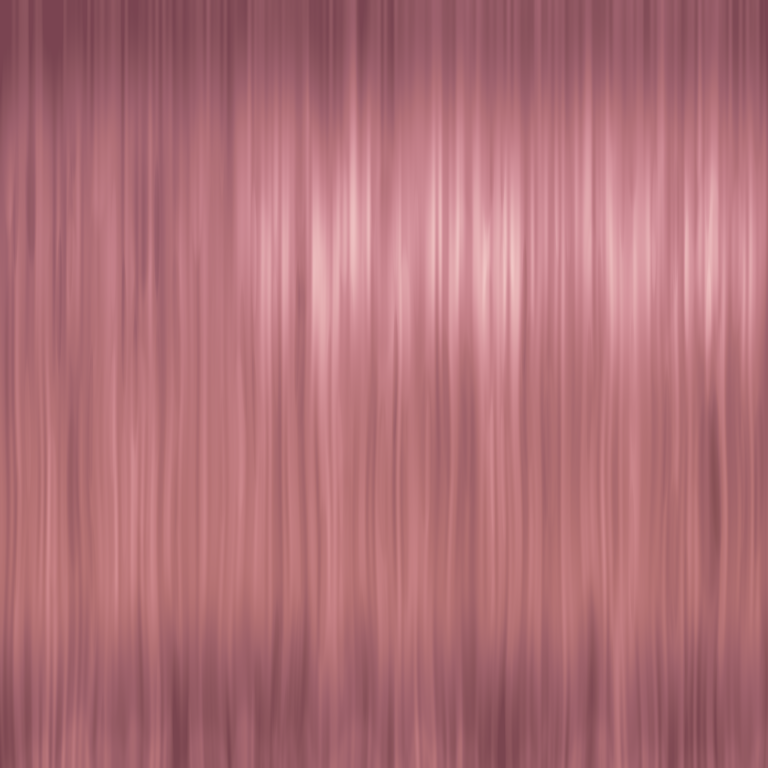
Reproduce this texture procedurally as a Shadertoy shader.

```glsl
// Glossy rose hair: fine vertical strands under a broad band of shine.
// Layered stretched noise gives strands and locks, tapered cellular lenses
// give split tufts, and the summed tone picks a colour from a rose ramp.

#define STRAND_COUNT 225.0
#define STRAND_CONTRAST 3.0
#define LOCK_CONTRAST 1.1
#define TUFT_CONTRAST 1.3
#define SHINE_HEIGHT 0.67
#define SHINE_WIDTH 0.14
#define SHINE_STRENGTH 2.3
#define BASE_TONE 1.85
#define SWAY 0.0016
#define WARMTH 0.014

const vec3 ROSE_RAMP[8] = vec3[8](
    vec3(0.48, 0.27, 0.31), vec3(0.55, 0.33, 0.36),
    vec3(0.62, 0.38, 0.42), vec3(0.70, 0.44, 0.46),
    vec3(0.77, 0.50, 0.53), vec3(0.84, 0.58, 0.61),
    vec3(0.90, 0.68, 0.69), vec3(0.95, 0.78, 0.77));

float hash(vec2 p) {
    vec3 q = fract(p.xyx * vec3(0.1031, 0.1030, 0.0973));
    q += dot(q, q.yzx + 33.33);
    return fract((q.x + q.y) * q.z);
}

// Smooth value noise, centred on zero.
float noise(vec2 p) {
    vec2 cell = floor(p), f = fract(p);
    f = f * f * (3.0 - 2.0 * f);
    float low = mix(hash(cell), hash(cell + vec2(1, 0)), f.x);
    float high = mix(hash(cell + vec2(0, 1)), hash(cell + vec2(1, 1)), f.x);
    return mix(low, high, f.y) - 0.5;
}

// Light and dark slivers, pointed at both ends, one per chosen cell.
float tufts(vec2 p, vec2 grid, float seed) {
    p *= grid;
    float column = floor(p.x);
    p.y += 7.0 * hash(vec2(column, seed));
    vec2 id = vec2(column, floor(p.y) + seed);
    vec2 q = fract(p) - 0.5;
    float along = 2.0 * q.y;
    float lean = 0.24 * (hash(id + 3.7) - 0.5);
    float halfWidth = 0.32 * (1.0 - along * along);
    float across = abs(q.x - lean * along);
    float body = 1.0 - smoothstep(halfWidth * 0.35, halfWidth + 0.04, across);
    body *= 1.0 - smoothstep(0.6, 1.0, abs(along));
    float present = step(0.5, hash(id + 11.3));
    return body * present * (2.0 * hash(id + 23.1) - 1.1);
}

// Combed strands, from hair-thin lines to narrow bundles.
float strands(vec2 p) {
    float sum = 0.60 * noise(vec2(p.x * STRAND_COUNT, p.y * 3.0));
    sum += 0.48 * noise(vec2(p.x * STRAND_COUNT * 0.57 + 31.0, p.y * 2.6));
    sum += 0.24 * noise(vec2(p.x * STRAND_COUNT * 0.27 + 67.0, p.y * 3.0));
    return sum;
}

vec3 roseColour(float tone) {
    float t = clamp(tone + 1.0, 0.0, 6.999);
    int i = int(t);
    return mix(ROSE_RAMP[i], ROSE_RAMP[i + 1], fract(t));
}

void mainImage(out vec4 fragColor, in vec2 fragCoord) {
    vec2 uv = fragCoord / iResolution.xy;

    // Strands hang straight at the top and sway a little lower down.
    float loose = 1.0 - smoothstep(0.35, 0.72, uv.y);
    vec2 p = uv;
    p.x += SWAY * loose * (sin(uv.y * 11.0 + uv.x * 21.0)
                         + 0.7 * sin(uv.y * 17.0 - uv.x * 47.0));

    float lockShade = noise(vec2(p.x * 11.0 + 5.0, p.y * 2.2))
                    + 0.7 * noise(vec2(p.x * 30.0 + 40.0, p.y * 3.0));
    float ragged = 0.06 * noise(vec2(p.x * 38.0, 9.0))
                 + 0.07 * noise(vec2(p.x * 100.0, 4.0));
    float y = uv.y + ragged;

    // Broad shine, dim on the left, over dark roots and tips.
    float shineOffset = (y - SHINE_HEIGHT) / SHINE_WIDTH;
    float shine = exp(-shineOffset * shineOffset);
    float shineSide = mix(0.26, 1.0, smoothstep(0.22, 0.43, uv.x));
    shineSide *= 1.0 - 0.3 * exp(-pow((uv.x - 0.75) / 0.045, 2.0));
    float tone = BASE_TONE + SHINE_STRENGTH * shine * shineSide;
    tone -= 1.9 * smoothstep(0.79, 0.98, uv.y + 0.4 * ragged);
    tone -= 1.35 * (1.0 - smoothstep(0.06, 0.23, y));
    tone += 0.5 * (1.0 - smoothstep(0.0, 0.05, y));
    tone += 0.3 * exp(-pow((y - 0.25) / 0.09, 2.0));
    tone -= 0.35 * (1.0 - smoothstep(0.1, 0.4, uv.x)) * smoothstep(0.4, 0.6, uv.y);

    // Detail is strongest in the shine and fades at the roots.
    float belowRoots = 1.0 - smoothstep(0.72, 0.92, uv.y);
    float detail = 0.8 + 0.45 * shine * shineSide;
    tone += STRAND_CONTRAST * detail * strands(p);
    tone += LOCK_CONTRAST * lockShade * mix(0.4, 1.0, belowRoots);
    float slivers = 0.8 * tufts(p, vec2(19.0, 3.1), 2.0)
                  + 0.8 * tufts(p, vec2(37.0, 3.9), 19.0)
                  + 0.7 * tufts(p, vec2(71.0, 4.6), 43.0);
    tone += TUFT_CONTRAST * slivers * belowRoots * (0.45 + 0.4 * shine);

    // Shadowed side edges.
    float edge = min(uv.x, 1.0 - uv.x);
    tone -= 1.1 * (1.0 - smoothstep(0.004, 0.022, edge));

    // Coppery lengths below, cooler pink above.
    float warm = WARMTH * (1.0 - 1.5 * smoothstep(0.25, 0.75, uv.y));
    warm *= smoothstep(0.08, 0.25, uv.y);
    vec3 colour = roseColour(tone) + warm * vec3(0.5, 0.2, -1.0);
    fragColor = vec4(colour, 1.0);
}
```
